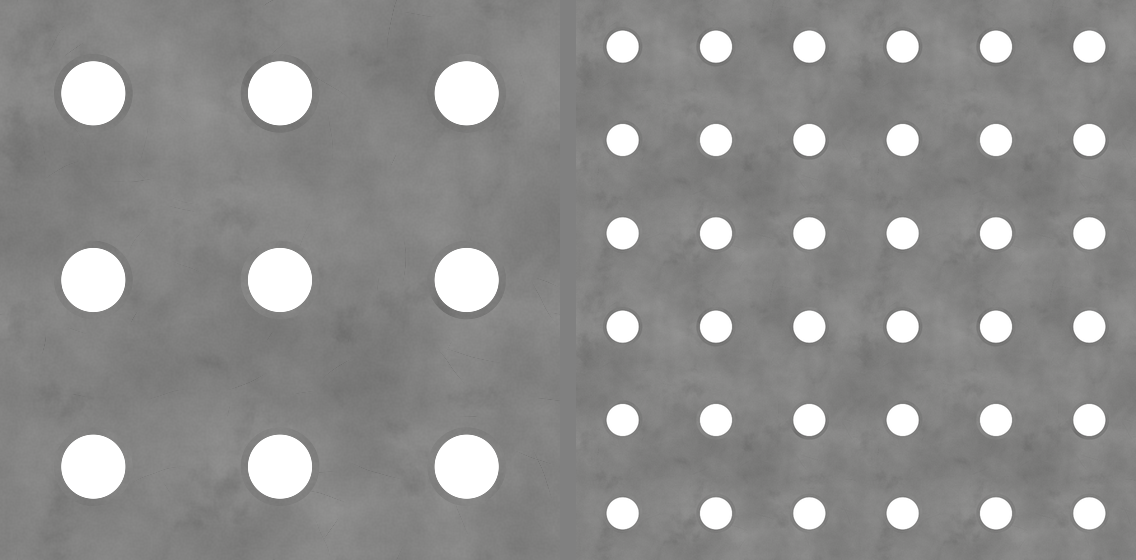
Left: one tile. Right: repeated 2 by 2.
This pattern is drawn by a three.js fragment shader. Its source:

```glsl
// Worn grey concrete panel pierced by a 3 by 3 grid of round white holes.
// Wrapping gradient noise makes the clouds and stains, a loop adds hairline
// scratches, and distance to each cell centre gives the hole and its faint rim.

varying vec2 vUv;

const float HOLES = 3.0;             // holes across and down
const float HOLE_RADIUS = 0.0573;
const float RIM_RADIUS = 0.0703;
const float EDGE = 0.0009;           // half width of smoothed edges
const vec3 CONCRETE = vec3(0.515, 0.514, 0.511);
const vec3 HOLE_COLOR = vec3(1.0);
const float CLOUD_PERIOD = 4.0;
const float CLOUD_CONTRAST = 0.062;
const float STAIN_PERIOD = 6.0;
const float STAIN_DEPTH = 0.05;
const float WARP = 0.022;
const float GRAIN_PERIOD = 220.0;
const float GRAIN_CONTRAST = 0.016;
const float RIM_SHADE = 0.008;
const int SCRATCHES = 64;
const float SCRATCH_WIDTH = 0.0009;
const float SCRATCH_DEPTH = 0.055;
const float TAU = 6.28319;

float hash(vec2 p) {
  vec3 q = fract(p.xyx * 0.1031);
  q += dot(q, q.yzx + 33.33);
  return fract((q.x + q.y) * q.z);
}

vec2 hash2(vec2 p) {
  return vec2(hash(p), hash(p + 57.3));
}

// Gradient noise that wraps after a whole number of lattice cells
float cornerSlope(vec2 corner, vec2 offset, float period, float seed) {
  float angle = TAU * hash(mod(corner, period) + seed);
  return dot(vec2(cos(angle), sin(angle)), offset);
}

float noise(vec2 uv, float period, float seed) {
  vec2 p = uv * period;
  vec2 i = floor(p);
  vec2 f = p - i;
  vec2 u = f * f * f * (f * (f * 6.0 - 15.0) + 10.0);
  vec2 e = vec2(1.0, 0.0);
  float low = mix(cornerSlope(i, f, period, seed),
                  cornerSlope(i + e, f - e, period, seed), u.x);
  float high = mix(cornerSlope(i + e.yx, f - e.yx, period, seed),
                   cornerSlope(i + 1.0, f - 1.0, period, seed), u.x);
  return mix(low, high, u.y);
}

float fbm(vec2 uv, float period, float seed) {
  float sum = 0.0;
  float amplitude = 1.0;
  for (int octave = 0; octave < 6; octave++) {
    sum += amplitude * noise(uv, period, seed);
    period *= 2.0;
    amplitude *= 0.62;
    seed += 19.7;
  }
  return sum;
}

// Brightness offset of the concrete: clouds, ragged dark stains and fine grain
float concreteTone(vec2 uv) {
  vec2 warped = uv + WARP * vec2(noise(uv, 9.0, 3.1), noise(uv, 9.0, 8.4));
  float clouds = fbm(warped, CLOUD_PERIOD, 11.0);
  float stains = smoothstep(0.15, 0.9, fbm(warped, STAIN_PERIOD, 140.0));
  float grain = noise(uv, GRAIN_PERIOD, 5.0);
  return CLOUD_CONTRAST * clouds - STAIN_DEPTH * stains + GRAIN_CONTRAST * grain;
}

// Strength of the darkest hairline scratch, each bent and faded at its ends
float scratches(vec2 uv) {
  float wobble = 0.003 * noise(uv, 24.0, 71.0);
  float strongest = 0.0;
  for (int i = 0; i < SCRATCHES; i++) {
    vec2 id = vec2(float(i) * 3.7 + 1.0, 9.2);
    vec2 d = fract(uv - hash2(id) + 0.5) - 0.5;
    vec2 shape = hash2(id + 21.0);
    float angle = TAU * hash(id + 43.0);
    float c = cos(angle);
    float s = sin(angle);
    d = vec2(c * d.x + s * d.y, c * d.y - s * d.x);
    float halfLength = mix(0.012, 0.075, shape.x * shape.x);
    float across = abs(d.y + (shape.y - 0.5) * 5.0 * d.x * d.x + wobble);
    float line = 1.0 - smoothstep(0.0, SCRATCH_WIDTH, across);
    float fade = 1.0 - smoothstep(0.3, 1.0, abs(d.x) / halfLength);
    strongest = max(strongest, line * fade * mix(0.3, 1.0, hash(id + 65.0)));
  }
  return strongest;
}

float disc(float dist, float radius) {
  return 1.0 - smoothstep(radius - EDGE, radius + EDGE, dist);
}

void main() {
  vec2 grid = vUv * HOLES;
  vec2 cell = mod(floor(grid), HOLES);
  float dist = length(fract(grid) - 0.5) / HOLES;

  // Each rim shows a different patch of concrete
  float surface = concreteTone(vUv) - SCRATCH_DEPTH * scratches(vUv);
  float rim = concreteTone(vUv + hash2(cell + 31.0)) - RIM_SHADE;
  float tone = mix(surface, rim, disc(dist, RIM_RADIUS));

  vec3 color = mix(CONCRETE + tone, HOLE_COLOR, disc(dist, HOLE_RADIUS));
  gl_FragColor = vec4(color, 1.0);
}
```
